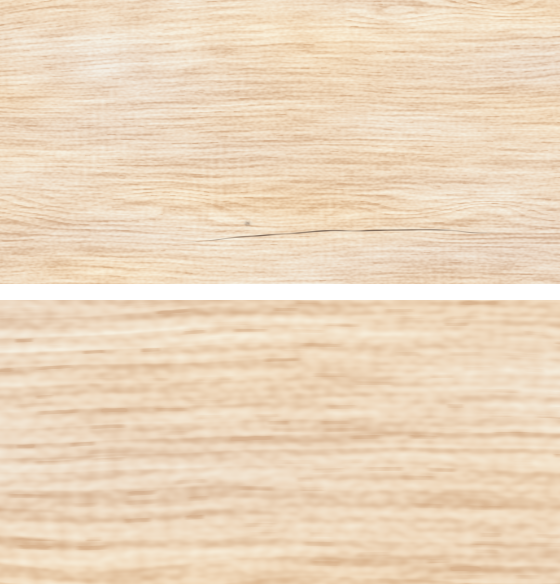
Top: the whole. Bottom: its middle third, enlarged.
A Shadertoy shader for this texture:

```glsl
const vec3 DARK_WOOD = vec3(0.862, 0.730, 0.600);
const vec3 MID_WOOD = vec3(0.934, 0.845, 0.740);
const vec3 PALE_WOOD = vec3(0.960, 0.918, 0.845);
const vec3 WARM_SHIFT = vec3(0.014, 0.002, -0.026);
const vec3 CRACK_COLOR = vec3(0.46, 0.38, 0.32);

const float BASE_TONE = 0.12;
const float BROAD_AMOUNT = 1.6;
const float STREAK_AMOUNT = 1.8;
const float FIBRE_AMOUNT = 2.1;
const float FLECK_AMOUNT = 1.3;
const float RING_AMOUNT = 1.6;
const float PORE_AMOUNT = 1.3;

const float RING_COUNT = 42.0;
const float LOOP_HEIGHT = 0.11;
const vec2 LOOP_SCALE = vec2(2.8, 9.0);
const vec2 PORE_GRID = vec2(15.0, 105.0);
const float PORE_SHARE = 0.30;

const vec2 CRACK_PEAK = vec2(1.42, 0.188);
const float CRACK_HALF_LENGTH = 0.82;
const float CRACK_WIDTH = 0.0019;
const vec2 KNOT_CENTER = vec2(0.872, 0.213);

float hash(vec2 p) {
    return fract(sin(dot(p, vec2(127.1, 311.7))) * 43758.5);
}

vec2 gradientAt(vec2 cell) {
    float angle = 6.2832 * hash(cell);
    return vec2(cos(angle), sin(angle));
}

float gradientNoise(vec2 p) {
    vec2 i = floor(p), f = fract(p);
    vec2 u = f * f * f * (f * (f * 6.0 - 15.0) + 10.0);
    vec2 e = vec2(1.0, 0.0);
    float a = dot(gradientAt(i), f);
    float b = dot(gradientAt(i + e.xy), f - e.xy);
    float c = dot(gradientAt(i + e.yx), f - e.yx);
    float d = dot(gradientAt(i + e.xx), f - e.xx);
    return mix(mix(a, b, u.x), mix(c, d, u.x), u.y);
}

float bell(float x) {
    return exp(-x * x);
}

// Gentle bending shared by fibres, pores and rings
float bendGrain(vec2 p) {
    float corner = 0.07 * exp(-3.0 * p.x) * smoothstep(0.55, 1.0, p.y);
    return p.y + corner + 0.035 * gradientNoise(p * vec2(1.1, 3.0) + 7.3)
         + 0.005 * gradientNoise(p * vec2(6.0, 14.0) + 31.0);
}

// Growth lines: nearly straight, folding into loops inside two bands
float growthRings(vec2 p, float grainY) {
    float loops = bell((p.y - 0.27) / 0.075)
                + bell((p.y - 0.98) / 0.06) * smoothstep(0.9, 1.4, p.x);
    float level = grainY + LOOP_HEIGHT * loops * gradientNoise(p * LOOP_SCALE + 3.7);
    float phase = fract(level * RING_COUNT + 1.3 * gradientNoise(vec2(p.x * 0.8, level * 14.0)));
    float line = smoothstep(0.25, 0.78, phase) * (1.0 - smoothstep(0.82, 1.0, phase));
    float strength = 0.55 + 1.1 * gradientNoise(p * vec2(2.2, 9.0) + 51.0) + 0.3 * loops;
    return (line - 0.38) * clamp(strength, 0.1, 1.0);
}

// Short dark dashes, staggered from row to row
float poreDashes(vec2 p, float px) {
    vec2 g = p * PORE_GRID;
    float row = floor(g.y);
    g.x += 9.0 * hash(vec2(row, 4.0));
    vec2 cell = floor(g);
    vec2 d = fract(g) - 0.5;
    float halfLength = mix(0.18, 0.46, hash(cell + 17.0));
    float along = 1.0 - smoothstep(halfLength * 0.5, halfLength, abs(d.x));
    float soft = 0.5 * px * PORE_GRID.y;
    float across = 1.0 - smoothstep(0.22 - soft, 0.25 + soft, abs(d.y));
    return along * across * step(hash(cell), PORE_SHARE);
}

// Tapered split running along the grain
float crackMask(vec2 p, float px) {
    float t = (p.x - CRACK_PEAK.x + 0.2) / CRACK_HALF_LENGTH;
    float s = (p.x - CRACK_PEAK.x) / CRACK_HALF_LENGTH;
    float y = CRACK_PEAK.y - 0.045 * s * s + 0.009 * gradientNoise(vec2(p.x * 7.0, 2.5));
    float taper = smoothstep(0.0, 0.5, 1.0 - abs(t) * 1.3);
    float width = CRACK_WIDTH * taper;
    float body = 1.0 - smoothstep(width - px * 0.5, width + px * 0.8, abs(p.y - y));
    float broken = 0.65 + 0.7 * gradientNoise(vec2(p.x * 16.0, 8.5));
    return body * taper * clamp(broken, 0.2, 0.9);
}

void mainImage(out vec4 fragColor, in vec2 fragCoord) {
    float px = 1.0 / iResolution.y;
    vec2 p = fragCoord * px;
    vec2 grain = vec2(p.x, bendGrain(p));

    // Layers of tone from broad to fine
    float rings = growthRings(p, grain.y);
    float tone = BASE_TONE;
    tone += BROAD_AMOUNT * gradientNoise(grain * vec2(1.0, 4.0) + 11.0);
    tone += STREAK_AMOUNT * gradientNoise(grain * vec2(1.6, 27.0) + 23.0);
    tone += FIBRE_AMOUNT * gradientNoise(grain * vec2(7.0, 112.0) + 37.0);
    tone += FLECK_AMOUNT * gradientNoise(p * vec2(65.0, 128.0) + 43.0);
    tone -= RING_AMOUNT * rings;
    tone -= PORE_AMOUNT * poreDashes(grain, px) * clamp(0.65 + rings, 0.3, 1.0);

    // Tone to colour, with slow drifts between yellow and pink
    vec3 color = mix(MID_WOOD, tone < 0.0 ? DARK_WOOD : PALE_WOOD, min(abs(tone) * 0.5, 1.2));
    color += WARM_SHIFT * 1.8 * gradientNoise(grain * vec2(1.3, 5.0) + 67.0);

    // Split and small knot
    vec2 k = (p - KNOT_CENTER) / vec2(0.010, 0.008);
    float knot = 0.5 * bell(length(k + 0.5 * gradientNoise(p * 90.0)));
    color = mix(color, CRACK_COLOR, max(crackMask(p, px), knot));
    fragColor = vec4(clamp(color, 0.0, 1.0), 1.0);
}
```
